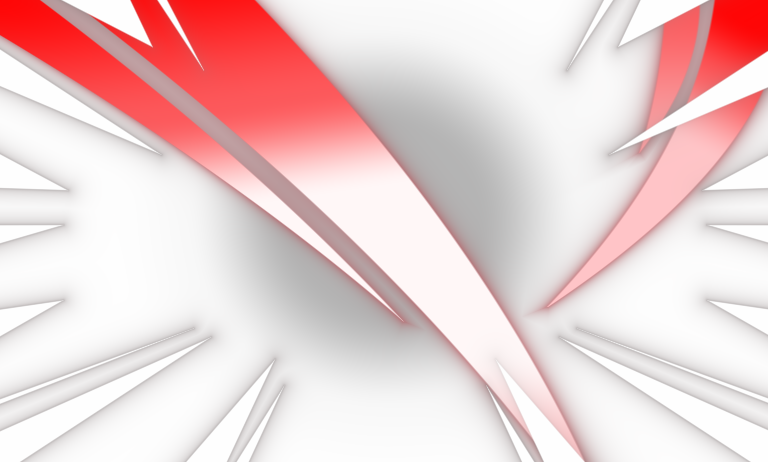
This background is drawn by a Shadertoy shader. Its source:

```glsl
const vec2 CANVAS = vec2(1.67, 1.0);
const float MIRROR_X = 0.838;
const vec3 WHITE = vec3(0.995);
const vec3 RED = vec3(1.0, 0.02, 0.02);
const vec3 CORAL = vec3(0.99, 0.35, 0.36);
const vec3 BLUSH = vec3(1.0, 0.77, 0.78);

// Spikes of one side: tip.xy, base.xy, with x measured from the mirror axis
const vec4 SPIKES[10] = vec4[](
    vec4(0.487, 0.665, 0.835, 0.850), vec4(0.690, 0.588, 0.840, 0.628),
    vec4(0.700, 0.513, 0.840, 0.493), vec4(0.700, 0.350, 0.840, 0.302),
    vec4(0.417, 0.289, 0.840, 0.130), vec4(0.379, 0.270, 0.840, 0.020),
    vec4(0.240, 0.222, 0.385, 0.000), vec4(0.220, 0.165, 0.310, 0.000),
    vec4(0.506, 0.898, 0.605, 1.000), vec4(0.395, 0.848, 0.485, 1.000));
const float SPIKE_WIDTHS[10] = float[](
    0.035, 0.036, 0.020, 0.028, 0.005, 0.042, 0.037, 0.012, 0.048, 0.009);

// Curved edge: x as a quadratic of the depth below the top
float curve(vec3 k, float depth) {
    return k.x + depth * (k.y + depth * k.z);
}

// Approximate signed distance to a blade between two curved edges
float blade(vec2 q, vec3 left, vec3 right, float tipDepth) {
    float side = max(curve(left, q.y) - q.x, q.x - curve(right, q.y));
    return max(side * 0.67, q.y - tipDepth);
}

float spike(vec2 p, vec4 ends, float width) {
    vec2 axis = ends.zw - ends.xy, rel = p - ends.xy;
    float along = dot(rel, axis) / dot(axis, axis);
    float across = length(rel - axis * max(along, 0.0));
    return across - width * max(along, 0.0);
}

float fill(float d) {
    float aa = 1.0 / iResolution.y;
    return 1.0 - smoothstep(-aa, aa, d);
}

vec3 shadow(vec3 base, float d) {
    float outside = max(d, 0.0);
    base = mix(base, vec3(0.60, 0.56, 0.56), 0.35 * exp(-outside / 0.030));
    return mix(base, vec3(0.74, 0.30, 0.33), 0.60 * exp(-outside / 0.010));
}

void mainImage(out vec4 fragColor, in vec2 fragCoord) {
    vec2 p = fragCoord / iResolution.xy * CANVAS;
    vec2 q = vec2(p.x, 1.0 - p.y);

    // Soft grey disc on white
    float r = length((p - vec2(0.837, 0.53)) * vec2(1.0, 1.03));
    vec3 col = mix(vec3(0.74), WHITE, smoothstep(0.20, 0.43, r));
    col -= 0.03 * (1.0 - smoothstep(0.35, 0.60, r));

    // Edges shared by blades and the bands between them
    vec3 bigLeft = vec3(0.152, 1.331, -0.287);
    vec3 thinRight = vec3(0.087, 1.337, -0.290);
    vec3 hookLeft = vec3(1.554, -0.128, -0.633);
    vec3 finRight = vec3(1.522, 0.0, -1.2);

    float big = blade(q, bigLeft, vec3(0.554, 0.967, -0.249), 2.0);
    float thin = blade(q, vec3(-0.130, 1.748, -0.431), thinRight, 0.695);
    float hook = blade(q, hookLeft, vec3(1.712, -0.052, -1.1), 0.664);
    float fin = blade(q, vec3(1.446, -0.02, -0.45), finRight, 0.330);
    col = shadow(col, min(min(big, thin), min(hook, fin)));

    // Dusky bands
    float longBand = fill(blade(q, thinRight, bigLeft, 2.0));
    longBand *= 1.0 - smoothstep(0.42, 0.70, q.y);
    float shortBand = fill(blade(q, finRight, hookLeft, 2.0));
    shortBand *= 1.0 - smoothstep(0.22, 0.38, q.y);
    col = mix(col, vec3(0.73, 0.59, 0.60), 0.85 * max(longBand, shortBand));

    // Long blades: red, coral, white, then blush at the foot
    float s = q.y - 0.15 * (0.70 - q.x);
    vec3 streak = mix(RED, CORAL, smoothstep(-0.12, 0.22, s));
    streak = mix(streak, vec3(1.0, 0.97, 0.97), smoothstep(0.20, 0.43, s));
    streak = mix(streak, BLUSH, smoothstep(0.76, 1.0, q.y));
    col = mix(col, streak, fill(min(big, thin)));

    // Curved blades at the right
    float h = q.y - 0.55 * (q.x - 1.50);
    vec3 sweep = mix(RED, CORAL, smoothstep(-0.02, 0.15, h));
    sweep = mix(sweep, BLUSH, smoothstep(0.12, 0.32, h));
    col = mix(col, sweep, fill(hook));
    vec3 finTone = mix(CORAL, vec3(0.98, 0.62, 0.63), smoothstep(0.0, 0.3, q.y));
    col = mix(col, finTone, fill(fin));

    // Mirrored spikes with soft shadows and thin outlines
    vec2 m = vec2(abs(p.x - MIRROR_X), p.y);
    float nearest = 1.0;
    for (int i = 0; i < 10; i++) {
        nearest = min(nearest, spike(m, SPIKES[i], SPIKE_WIDTHS[i]));
    }
    float away = max(nearest, 0.0);
    float inBlade = fill(min(min(big, thin), min(hook, fin)));
    float strength = mix(1.0, 0.35, inBlade);
    col = mix(col, vec3(0.58, 0.54, 0.54), 0.42 * strength * exp(-away / 0.020));
    col = mix(col, vec3(0.50, 0.47, 0.47), 0.45 * strength * exp(-away / 0.002));
    col = mix(col, WHITE, fill(nearest));

    fragColor = vec4(clamp(col, 0.0, 1.0), 1.0);
}
```
